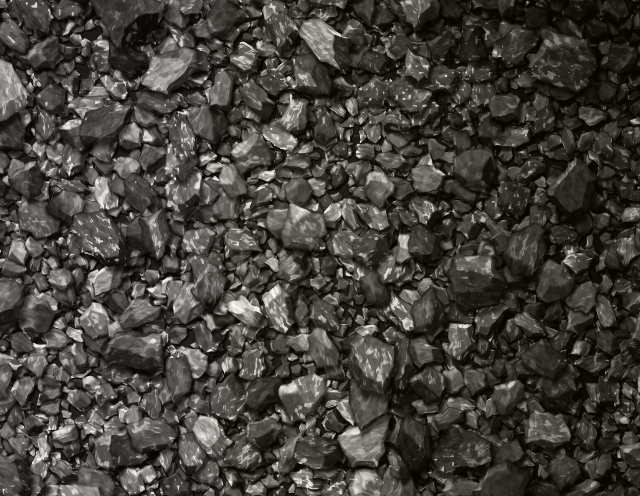
Give the GLSL for this texture, as a Shadertoy shader.

```glsl
// A heap of dark, broken mineral gravel with glinting facets.

vec4 hash4(vec3 p) {
    vec4 h = fract(p.xyzx * vec4(.1031, .1030, .0973, .1099));
    h += dot(h, h.wzxy + 33.33);
    return fract((h.xxyz + h.yzzw) * h.zywx);
}

float noise(vec2 p) {
    vec2 i = floor(p), f = fract(p);
    f *= f * (3. - 2. * f);
    float low = mix(hash4(vec3(i, 3)).x, hash4(vec3(i + vec2(1, 0), 3)).x, f.x);
    float high = mix(hash4(vec3(i + vec2(0, 1), 3)).x, hash4(vec3(i + 1., 3)).x, f.x);
    return mix(low, high, f.y);
}

// Angular patches of constant tone with softened borders.
float chips(vec2 p) {
    vec2 sum = vec2(0);
    for (int k = 0; k < 9; k++) {
        vec2 id = floor(p) + vec2(k % 3 - 1, k / 3 - 1);
        vec4 h = hash4(vec3(id, 7));
        vec2 d = p - id - h.xy;
        sum += vec2(h.z, 1) * exp(-14. * dot(d, d));
    }
    return sum.x / max(sum.y, 1e-6);
}

// Paints one size class of stones, with their shadows, over the tone so far.
void paintStones(inout float tone, vec2 p, float cell, float keep, float seed) {
    vec2 grid = p / cell;
    float blur = .0018 / cell;
    for (int k = 0; k < 9; k++) {
        vec2 id = floor(grid) + vec2(k % 3 - 1, k / 3 - 1);
        vec4 place = hash4(vec3(id, seed));
        if (place.x > keep) continue;
        vec4 kind = hash4(vec3(id, seed + .5));

        float angle = 6.283 * place.w;
        mat2 turn = mat2(cos(angle), -sin(angle), sin(angle), cos(angle));
        vec2 q = turn * (grid - id - .1 - .8 * place.yz);
        if (dot(q, q) > 1.3) continue;
        vec2 shadowShift = turn * vec2(.05, -.08);
        float stretch = 1. + .7 * kind.x;
        q.y *= stretch;
        shadowShift.y *= stretch;

        // Each side cuts the outline and adds a sloping facet below the top plane.
        float radius = .46 + .2 * kind.y;
        float outline = -9., shadow = -9.;
        float height = .2 + dot(q, kind.zw - .5) * .6;
        vec2 facet = vec2(.8 + .35 * kind.x, pow(kind.w, 9.));
        for (float side = 0.; side < 7.; side++) {
            vec4 h = hash4(vec3(id, seed + 1. + side));
            float a = (side + .8 * h.x) * 6.283 / 7.;
            vec2 normal = vec2(cos(a), sin(a));
            float edge = dot(q, normal) - radius * (.72 + .45 * h.y);
            outline = max(outline, edge);
            shadow = max(shadow, edge - dot(shadowShift, normal));
            float plane = -edge * (.4 + 1.8 * h.z);
            float lit = dot(normal * turn, vec2(-.5, .85));
            vec2 face = vec2((.85 + .42 * lit) * (.5 + .9 * h.w), pow(h.w, 7.));
            facet = mix(facet, face, smoothstep(-blur, blur, (height - plane) * .7));
            height = min(height, plane);
        }

        tone *= mix(.38, 1., smoothstep(-.04, .13, shadow));
        float cover = smoothstep(blur, -blur, outline);
        if (cover <= 0.) continue;

        // Chipped, finely streaked fracture surface and metallic shine.
        vec2 uv = q * cell * vec2(65, 90) + kind.zw * 50.;
        float grain = .45 * chips(uv) + .3 * noise(uv * 1.8) + .25 * noise(uv * vec2(2.4, 3.4));
        float stone = mix(.19, .42, kind.z * kind.z) * facet.x * (.55 + .9 * grain);
        stone += facet.y * (.14 + .6 * smoothstep(.48, .75, grain)) * (.3 + .7 * kind.x);
        stone += .3 * smoothstep(.62, .78, grain) * pow(kind.y, 3.);
        stone *= .65 + .35 * smoothstep(0., .07, -outline);
        tone = mix(tone, stone, cover);
    }
}

void mainImage(out vec4 fragColor, in vec2 fragCoord) {
    vec2 p = fragCoord / iResolution.y;
    vec2 canvas = fragCoord / iResolution.xy;

    // Roughen the outlines, then pile stones from fine to coarse.
    vec2 rough = p + .007 * (vec2(noise(p * 65.), noise(p * 65. + 40.)) - .5);
    rough += 3.;
    float tone = .08;
    paintStones(tone, rough, .024, 1., 10.);
    paintStones(tone, rough, .036, .85, 30.);
    paintStones(tone, rough, .052, .65, 50.);
    paintStones(tone, rough, .074, .45, 70.);
    paintStones(tone, rough, .108, .17, 90.);

    // Tiny sparkles gather in patches.
    float sparkle = smoothstep(.76, .95, noise(p * 150.)) * smoothstep(.45, .9, noise(p * 14.));
    tone += sparkle * .6 * smoothstep(.04, .25, tone);

    // Light falls off to the right and toward the top.
    float bow = canvas.y - .55;
    float light = 1.29 - .74 * smoothstep(.4, 1.05, canvas.x + .5 * bow * bow);
    light -= .2 * smoothstep(.65, 1., canvas.y);
    float value = .035 + 1.1 * tone * light;

    // Deepen the shadows and roll off the brightest glints.
    value -= .042 * (1. - smoothstep(.05, .3, value));
    float excess = max(value - .6, 0.);
    value = min(value, .6) + .37 * (1. - exp(-excess / .37));
    vec3 tint = vec3(.01, 0, -.014 - .01 * canvas.x);
    fragColor = vec4(clamp(max(value, .02) + tint, 0., 1.), 1);
}
```
